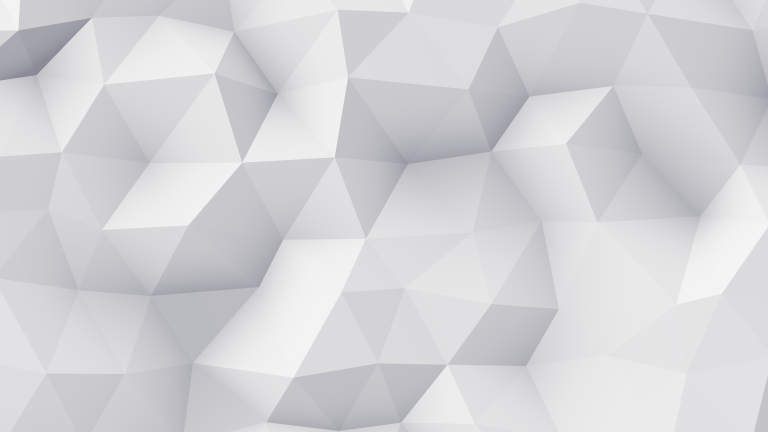
Reproduce this background procedurally as a WebGL 1 fragment shader.

```glsl
precision highp float;
// Pale low-poly relief: a triangular lattice with jittered corners and heights.
// Each facet is lit by its normal from the upper left, and low corners are
// darkened smoothly as if light could not reach into the hollows.
uniform vec2 u_resolution;

const vec2 SPACING = vec2(0.19, 0.16);  // corner and row spacing, canvas height = 1
const float RELIEF = 0.115;             // highest corner

float hash(vec2 p) {
  return fract(sin(dot(p, vec2(127.1, 311.7))) * 43758.5453);
}

// Lattice corner: jittered position in xy, height in z
vec3 corner(vec2 id) {
  vec2 jitter = vec2(hash(id + 3.7), hash(id + 19.3)) - 0.5;
  vec2 base = vec2(id.x + 0.5 * id.y, id.y) * SPACING;
  return vec3(base + jitter * vec2(0.1, 0.075), RELIEF * hash(id + 57.1));
}

// Signed distance to the line a-b, positive on its left
float edgeDistance(vec2 p, vec2 a, vec2 b) {
  vec2 e = normalize(b - a);
  return e.x * (p.y - a.y) - e.y * (p.x - a.x);
}

// Facet brightness in x, premultiplied by its pixel coverage in y
vec2 facet(vec2 p, vec3 a, vec3 b, vec3 c) {
  float inside = min(edgeDistance(p, a.xy, b.xy),
                 min(edgeDistance(p, b.xy, c.xy), edgeDistance(p, c.xy, a.xy)));
  float coverage = clamp(inside * u_resolution.y + 0.5, 0.0, 1.0);

  vec3 normal = cross(b - a, c - a);
  float height = a.z - dot(normal.xy, p - a.xy) / normal.z;
  float hollow = clamp(1.0 - height / RELIEF, 0.0, 1.0);

  // Lit slopes saturate gently, shaded ones fall off faster
  float light = dot(normalize(normal).xy, vec2(-0.76, 0.65));
  float tone = 0.88 + 0.235 * (light - 0.75 * light * light);
  return vec2(tone - 0.19 * pow(hollow, 4.0), 1.0) * coverage;
}

void main() {
  vec2 p = gl_FragCoord.xy / u_resolution.y;

  // Skewed lattice cell; each cell holds two triangles
  vec2 grid = p / SPACING;
  vec2 cell = floor(vec2(grid.x - 0.5 * grid.y, grid.y));

  // Blend the facets of the neighbouring cells by coverage
  vec2 sum = vec2(0.0);
  for (int j = -1; j <= 1; j++) {
    for (int i = -1; i <= 1; i++) {
      vec2 id = cell + vec2(float(i), float(j));
      vec3 right = corner(id + vec2(1.0, 0.0));
      vec3 top = corner(id + vec2(0.0, 1.0));
      sum += facet(p, corner(id), right, top);
      sum += facet(p, right, corner(id + 1.0), top);
    }
  }
  float tone = clamp(sum.x / max(sum.y, 0.001), 0.55, 0.985);

  // Shadows lean slightly to blue, highlights stay neutral
  float blue = 0.12 * max(0.94 - tone, 0.0);
  gl_FragColor = vec4(tone, tone, tone + blue, 1.0);
}
```
